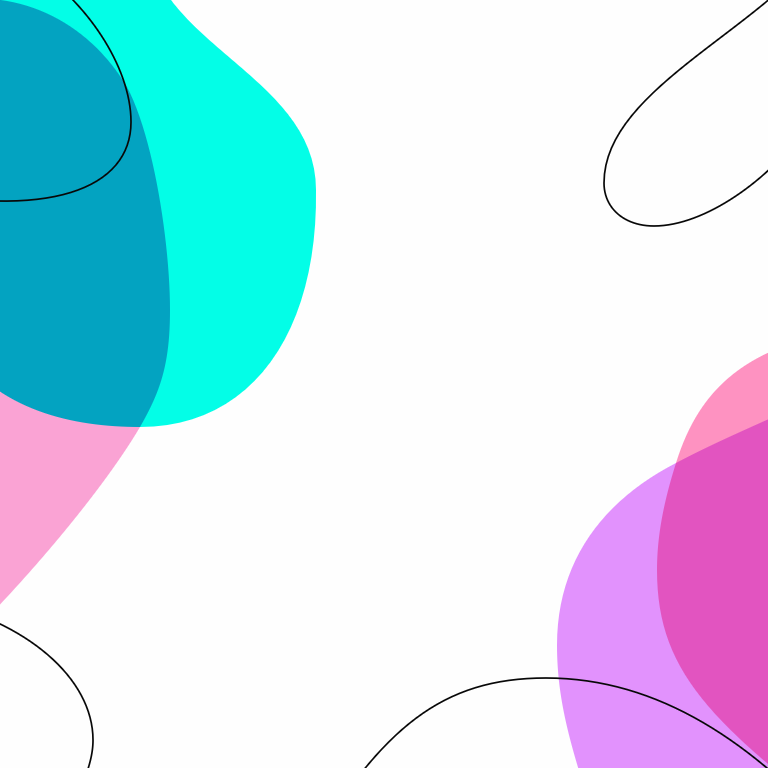
Write a Shadertoy shader that draws this background.

```glsl
// Abstract backdrop: translucent, multiplying colour blobs in the corners with thin looping ink lines.

#define GRID 768.0        // design units across the canvas
#define STEPS 24          // chords per curve
#define INK_WIDTH 1.7     // line width in design units
#define PAPER vec3(0.996)
#define INK vec3(0.03)
#define CYAN vec3(0.01, 1.00, 0.91)
#define PINK vec3(0.985, 0.64, 0.835)
#define ROSE vec3(1.00, 0.575, 0.76)
#define VIOLET vec3(0.89, 0.575, 0.995)

// An outline being traced around the shaded point
struct Path {
    vec2 pen;       // current end of the outline
    float raySide;  // +1 casts the inside test rightward, -1 leftward
    float dist;     // nearest distance so far
    float parity;   // -1 inside, +1 outside
};

Path startPath(vec2 pen, float raySide) {
    return Path(pen, raySide, 1e6, 1.0);
}

vec2 bezier(vec2 a, vec2 b, vec2 c, vec2 d, float t) {
    float s = 1.0 - t;
    return s * s * s * a + 3.0 * s * t * (s * b + t * c) + t * t * t * d;
}

float segmentDistance(vec2 p, vec2 a, vec2 b) {
    vec2 ab = b - a, ap = p - a;
    return length(ap - ab * clamp(dot(ap, ab) / dot(ab, ab), 0.0, 1.0));
}

// Extends the outline by a cubic, updating distance and crossing parity
void curveTo(inout Path path, vec2 p, vec2 b, vec2 c, vec2 d) {
    vec2 from = path.pen;
    for (int i = 1; i <= STEPS; i++) {
        vec2 to = bezier(path.pen, b, c, d, float(i) / float(STEPS));
        path.dist = min(path.dist, segmentDistance(p, from, to));
        if ((from.y > p.y) != (to.y > p.y)) {
            float crossX = mix(from.x, to.x, (p.y - from.y) / (to.y - from.y));
            if ((crossX - p.x) * path.raySide > 0.0) path.parity = -path.parity;
        }
        from = to;
    }
    path.pen = d;
}

// Multiplies a filled outline into the colour
void fillPath(inout vec3 color, Path path, vec3 tint, float pixel) {
    float cover = clamp(0.5 - path.dist * path.parity / pixel, 0.0, 1.0);
    color *= mix(vec3(1.0), tint, cover);
}

// Draws the outline in ink
void strokePath(inout vec3 color, Path path, float pixel) {
    float cover = clamp(0.5 + (0.5 * INK_WIDTH - path.dist) / pixel, 0.0, 1.0);
    color = mix(color, INK, cover * min(1.0, INK_WIDTH / pixel));
}

void mainImage(out vec4 fragColor, in vec2 fragCoord) {
    vec2 uv = fragCoord / iResolution.xy;
    vec2 p = GRID * vec2(uv.x, 1.0 - uv.y);  // y runs down the design
    float pixel = GRID / iResolution.y;
    vec3 color = PAPER;

    // Left blobs
    Path cyanBlob = startPath(vec2(168, -4), 1.0);
    curveTo(cyanBlob, p, vec2(215, 62), vec2(316, 100), vec2(316, 190));
    curveTo(cyanBlob, p, vec2(318, 332), vec2(252, 427), vec2(140, 427));
    curveTo(cyanBlob, p, vec2(90, 427), vec2(35, 418), vec2(-8, 386));
    fillPath(color, cyanBlob, CYAN, pixel);

    Path pinkBlob = startPath(vec2(-8, -1), 1.0);
    curveTo(pinkBlob, p, vec2(50, 4), vec2(98, 38), vec2(127, 87));
    curveTo(pinkBlob, p, vec2(154, 138), vec2(170, 245), vec2(170, 310));
    curveTo(pinkBlob, p, vec2(170, 365), vec2(160, 392), vec2(140, 427));
    curveTo(pinkBlob, p, vec2(110, 478), vec2(52, 550), vec2(-8, 613));
    fillPath(color, pinkBlob, PINK, pixel);

    // Right blobs
    Path roseBlob = startPath(vec2(784, 346), -1.0);
    curveTo(roseBlob, p, vec2(726, 368), vec2(694, 405), vec2(676, 463));
    curveTo(roseBlob, p, vec2(664, 501), vec2(657, 535), vec2(657, 570));
    curveTo(roseBlob, p, vec2(657, 650), vec2(690, 700), vec2(780, 774));
    fillPath(color, roseBlob, ROSE, pixel);

    Path violetBlob = startPath(vec2(780, 414), -1.0);
    curveTo(violetBlob, p, vec2(740, 432), vec2(708, 446), vec2(676, 463));
    curveTo(violetBlob, p, vec2(604, 500), vec2(557, 560), vec2(557, 645));
    curveTo(violetBlob, p, vec2(557, 688), vec2(565, 725), vec2(580, 774));
    fillPath(color, violetBlob, VIOLET, pixel);

    // Ink lines: top left, top right, bottom left, bottom right
    Path line = startPath(vec2(70, -3), 1.0);
    curveTo(line, p, vec2(105, 32), vec2(131, 80), vec2(131, 122));
    curveTo(line, p, vec2(131, 172), vec2(85, 203), vec2(-4, 201));
    strokePath(color, line, pixel);

    line = startPath(vec2(772, -3), 1.0);
    curveTo(line, p, vec2(700, 58), vec2(604, 110), vec2(604, 183));
    curveTo(line, p, vec2(604, 208), vec2(624, 226), vec2(654, 226));
    curveTo(line, p, vec2(692, 226), vec2(738, 200), vec2(774, 165));
    strokePath(color, line, pixel);

    line = startPath(vec2(-4, 622), 1.0);
    curveTo(line, p, vec2(56, 650), vec2(93, 694), vec2(93, 740));
    curveTo(line, p, vec2(93, 750), vec2(91, 760), vec2(87, 772));
    strokePath(color, line, pixel);

    line = startPath(vec2(362, 772), 1.0);
    curveTo(line, p, vec2(415, 706), vec2(468, 678), vec2(546, 678));
    curveTo(line, p, vec2(630, 678), vec2(705, 714), vec2(774, 774));
    strokePath(color, line, pixel);

    fragColor = vec4(color, 1.0);
}
```
